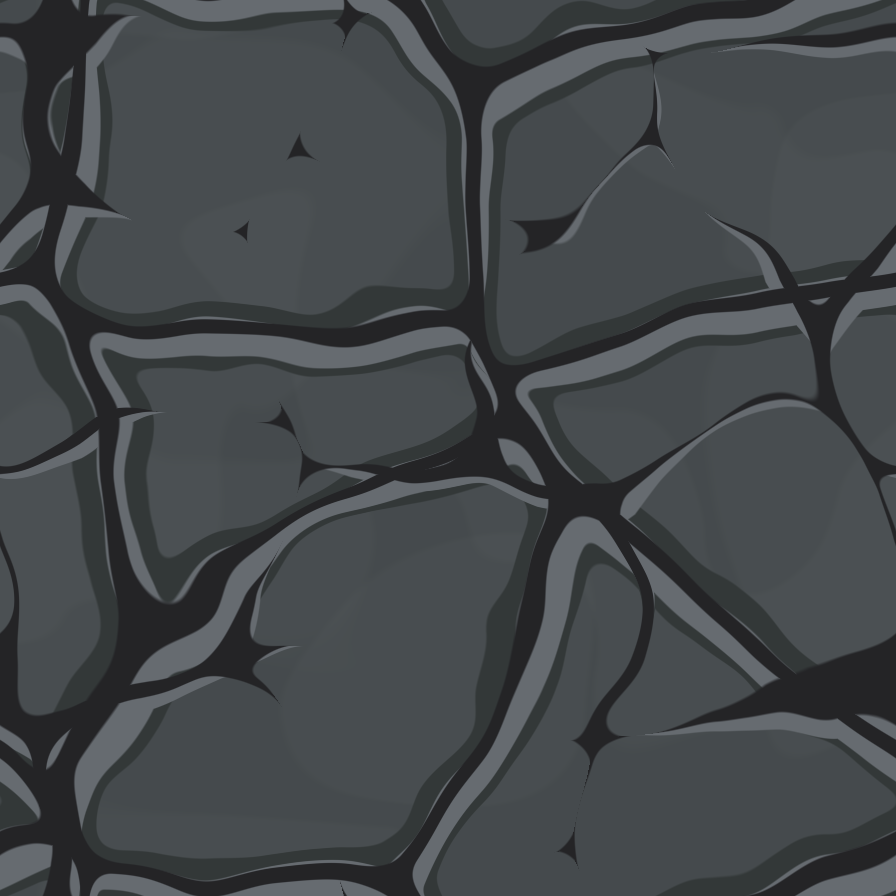
A Shadertoy shader for this texture:

```glsl
float hash(vec2 p) {
    return fract(sin(dot(p, vec2(127.1, 311.7))) * 43758.5453);
}

// Value noise that wraps after a whole number of cells
float noise(vec2 uv, float cells, float seed) {
    vec2 p = uv * cells, i = floor(p), f = fract(p);
    f = f * f * (3.0 - 2.0 * f);
    vec2 a = mod(i, cells) + seed, b = mod(i + 1.0, cells) + seed;
    return mix(mix(hash(a), hash(vec2(b.x, a.y)), f.x),
               mix(hash(vec2(a.x, b.y)), hash(b), f.x), f.y);
}

vec2 warp(vec2 uv, float cells, float seed) {
    return vec2(noise(uv, cells, seed), noise(uv, cells, seed + 17.0)) - 0.5;
}

float smoothMin(float a, float b, float k) {
    float h = max(k - abs(a - b), 0.0) / k;
    return min(a, b) - h * h * k * 0.25;
}

vec2 platePoint(vec2 cell, vec2 grid, float seed) {
    vec2 id = mod(cell, grid) + seed;
    return (cell + 0.14 + 0.72 * vec2(hash(id), hash(id + 41.3))) / grid;
}

// Wrapping Voronoi plates: x = seam distance, y = lit rim, z = shaded rim
vec3 plates(vec2 uv, vec2 grid, float seed) {
    vec2 base = floor(uv * grid), home = base, nearest = vec2(0.0);
    float best = 9.0;
    for (int y = -2; y <= 2; y++)
    for (int x = -2; x <= 2; x++) {
        vec2 cell = base + vec2(x, y);
        vec2 r = platePoint(cell, grid, seed) - uv;
        if (dot(r, r) < best) {
            best = dot(r, r);
            nearest = r;
            home = cell;
        }
    }
    vec3 rims = vec3(1.0);
    for (int y = -2; y <= 2; y++)
    for (int x = -2; x <= 2; x++) {
        if (x == 0 && y == 0) continue;
        vec2 r = platePoint(home + vec2(x, y), grid, seed) - uv;
        vec2 normal = normalize(r - nearest);
        float d = dot(0.5 * (r + nearest), normal);
        float light = smoothstep(-0.5, 0.8, dot(normal, vec2(-0.25, 0.97)));
        rims.x = smoothMin(rims.x, d, 0.035);
        rims.y = smoothMin(rims.y, d - 0.009 - 0.025 * light, 0.012);
        rims.z = smoothMin(rims.z, d - 0.030 - 0.015 * light, 0.025);
    }
    return rims;
}

void mainImage(out vec4 fragColor, in vec2 fragCoord) {
    vec2 uv = fragCoord / iResolution.xy;
    float soft = 1.0 / iResolution.y;

    vec3 crackColor = vec3(0.14, 0.14, 0.15);
    vec3 shadeColor = vec3(0.20, 0.22, 0.22);
    vec3 stoneColor = vec3(0.28, 0.30, 0.31);
    vec3 rimColor = vec3(0.40, 0.42, 0.44);

    // Main seams and the finer net that feeds the side cracks
    vec2 bent = uv + 0.085 * warp(uv, 5.0, 3.0) + 0.022 * warp(uv, 13.0, 8.0);
    vec3 slab = plates(bent, vec2(2.0, 3.0), 5.0);
    vec2 twisted = uv + 0.11 * warp(uv, 6.0, 23.0) + 0.02 * warp(uv, 15.0, 31.0);
    vec3 branch = plates(twisted, vec2(3.0, 4.0), 12.0);

    // Side cracks start at a seam and taper into the slab
    float taper = smoothstep(0.42, 0.72, noise(uv, 4.0, 52.0))
                * clamp(1.15 - slab.x / 0.15, 0.0, 1.0);

    // Uneven brush widths
    float wobble = noise(uv, 9.0, 61.0) - 0.5;
    float ragged = noise(uv, 17.0, 73.0) - 0.5;
    float crack = min(slab.x - 0.009 - 0.007 * wobble,
                      branch.x + 0.003 - 0.013 * taper);
    float rim = min(slab.y - 0.018 * wobble - 0.006 * ragged,
                    branch.y + 0.004 + 0.034 * (1.0 - taper));
    float shade = min(slab.z - 0.018 * wobble - 0.014 * ragged,
                      branch.z + 0.018 + 0.046 * (1.0 - taper));

    // Flat, faint facets on the stone
    vec2 facetUv = uv + 0.12 * warp(uv, 5.0, 84.0);
    float facet = smoothstep(0.48, 0.51, noise(facetUv, 4.0, 91.0))
                + smoothstep(0.58, 0.64, noise(facetUv, 7.0, 97.0));
    vec3 color = stoneColor + 0.012 * (facet - 0.8);

    // Paint shadow, lit rim and crack in layers
    color = mix(shadeColor, color, smoothstep(-soft, soft, shade));
    color = mix(rimColor, color, smoothstep(-soft, soft, rim));
    color = mix(crackColor, color, smoothstep(-soft, soft, crack));
    fragColor = vec4(color, 1.0);
}
```
